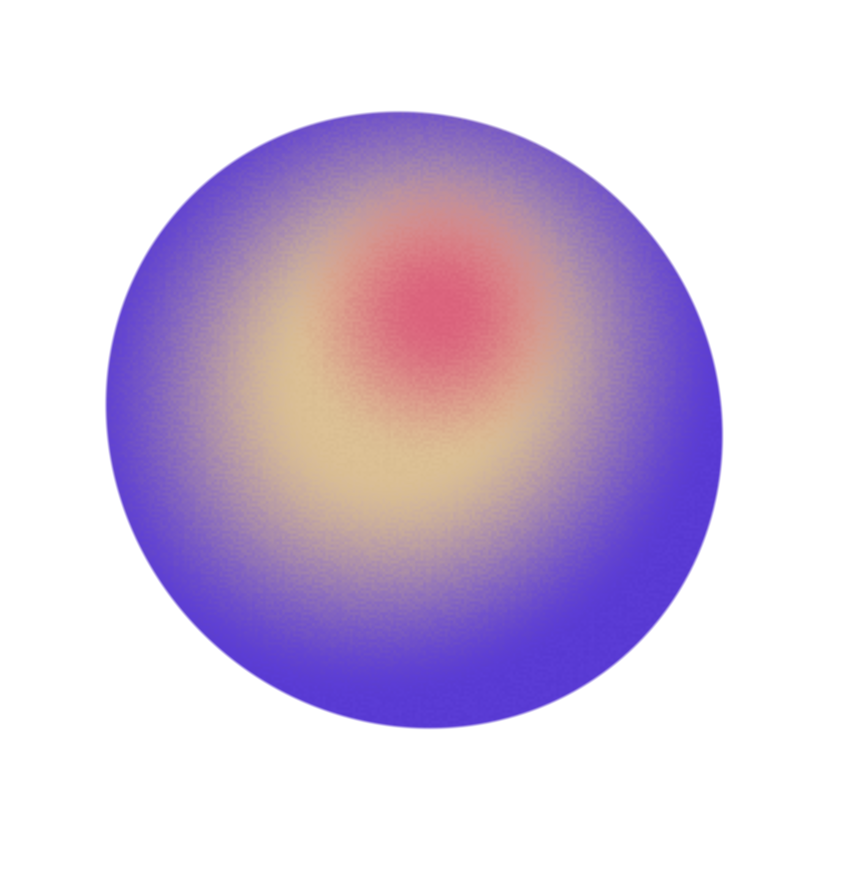
A Shadertoy shader for this background:

```glsl
// A grainy violet oval with a sand-coloured glow and a rose core on white.

#define OVAL_CENTER vec2(-0.0176, 0.0312)
#define OVAL_RADII  vec2(0.3526, 0.3353)
#define SAND_CENTER vec2(-0.031, 0.083)
#define SAND_RADII  vec2(0.230, 0.254)
#define ROSE_CENTER vec2(0.009, 0.154)
#define ROSE_RADIUS 0.094
#define GRAIN_CELLS 330.0
#define GRAIN_SPREAD 0.10
#define EDGE_SOFTNESS 0.0022

const vec3 PAPER  = vec3(1.0);
const vec3 VIOLET = vec3(0.35, 0.23, 0.83);
const vec3 SAND   = vec3(0.86, 0.75, 0.58);
const vec3 ROSE   = vec3(0.86, 0.39, 0.49);

float hash(vec2 cell) {
    return fract(sin(dot(cell, vec2(127.1, 311.7))) * 43758.5453);
}

// Smooth value noise in 0..1
float noise(vec2 p) {
    vec2 cell = floor(p);
    vec2 f = fract(p);
    f = f * f * (3.0 - 2.0 * f);
    float low  = mix(hash(cell), hash(cell + vec2(1.0, 0.0)), f.x);
    float high = mix(hash(cell + vec2(0.0, 1.0)), hash(cell + vec2(1.0)), f.x);
    return mix(low, high, f.y);
}

// Axes turned to the two diagonals: x runs down-right, y runs up-right
vec2 toDiagonals(vec2 p) {
    return vec2(p.x - p.y, p.x + p.y) * 0.70710678;
}

void mainImage(out vec4 fragColor, in vec2 fragCoord) {
    vec2 p = (fragCoord - 0.5 * iResolution.xy) / iResolution.y;
    float grain = noise((p + 1.0) * GRAIN_CELLS) - 0.5;

    // Glows, with the grain scattering their falloff
    float sandDist = length(toDiagonals(p - SAND_CENTER) / SAND_RADII);
    float roseDist = length(p - ROSE_CENTER) / ROSE_RADIUS;
    float sand = 1.0 - smoothstep(0.45, 1.52, sandDist + grain * GRAIN_SPREAD);
    float rose = 1.0 - smoothstep(0.15, 1.85, roseDist + grain * GRAIN_SPREAD);
    vec3 color = mix(VIOLET, SAND, sand);
    color = mix(color, ROSE, rose);
    color += grain * 0.02;

    // Oval with a soft rim
    float ovalDist = (length(toDiagonals(p - OVAL_CENTER) / OVAL_RADII) - 1.0) * OVAL_RADII.y;
    float soft = max(EDGE_SOFTNESS, 1.0 / iResolution.y);
    color = mix(color, PAPER, smoothstep(-soft, soft, ovalDist));

    fragColor = vec4(color, 1.0);
}
```
